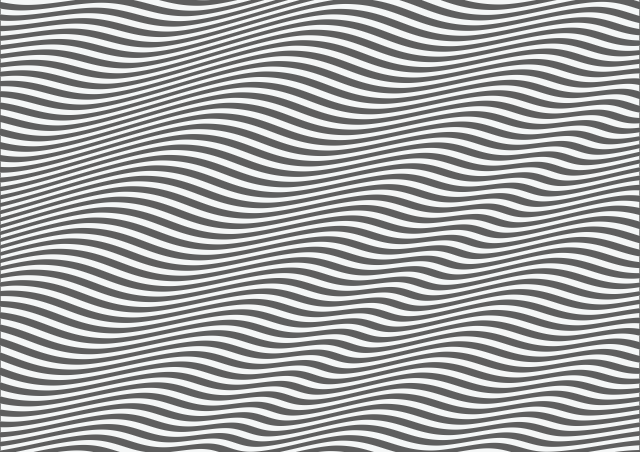
A WebGL 2 fragment shader for this pattern:

```glsl
#version 300 es
precision highp float;

uniform vec2 u_resolution;
out vec4 outColor;

const vec3 INK = vec3(0.37);
const vec3 PAPER = vec3(0.96, 0.97, 0.97);

const float STRIPE_PERIOD = 0.0163; // in canvas widths
const float INK_SHARE = 0.53;
const float SWELL_SHEAR = 1.17;     // leftward drift of the swell per unit down
const float FRAME_WIDTH = 0.0011;

// Alternating troughs and crests of the swell: position, downward offset
const int TURNS = 15;
const vec2 SWELL[TURNS] = vec2[TURNS](
    vec2(-0.06, 0.0), vec2(0.052, 0.012), vec2(0.163, 0.0),
    vec2(0.319, 0.021), vec2(0.547, -0.047), vec2(0.788, -0.005),
    vec2(0.944, -0.034), vec2(1.074, -0.014), vec2(1.135, -0.020),
    vec2(1.217, -0.007), vec2(1.341, -0.033), vec2(1.497, -0.009),
    vec2(1.582, -0.021), vec2(1.680, -0.007), vec2(1.823, -0.026));

// Joins successive turning points with smooth level-ended ramps
float swellOffset(float along) {
    float offset = SWELL[0].y;
    for (int i = 1; i < TURNS; i++) {
        float ramp = smoothstep(SWELL[i - 1].x, SWELL[i].x, along);
        offset += (SWELL[i].y - SWELL[i - 1].y) * ramp;
    }
    return offset;
}

// Stripe count from the top; integers are the centres of inked stripes
float stripePhase(vec2 p, float period, float shear) {
    return (p.y - swellOffset(p.x + shear * p.y)) / period;
}

// Antialiased coverage of the inside of a signed distance
float coverage(float dist, float pixel) {
    return clamp(0.5 - dist / pixel, 0.0, 1.0);
}

float stripeInk(float phase, float share, float pixel) {
    float fromCentre = abs(fract(phase + 0.5) - 0.5);
    return coverage(fromCentre - 0.5 * share, pixel);
}

void main() {
    // Canvas widths, measured downward from the top edge
    vec2 p = vec2(gl_FragCoord.x, u_resolution.y - gl_FragCoord.y) / u_resolution.x;
    float pixel = 1.0 / u_resolution.x;

    // Flowing stripes
    float phase = stripePhase(p, STRIPE_PERIOD, SWELL_SHEAR);
    float phasePixel = length(vec2(dFdx(phase), dFdy(phase)));
    float ink = stripeInk(phase, INK_SHARE, phasePixel);

    // Hairline at the left and right sides
    float sideDistance = min(p.x, 1.0 - p.x);
    ink = max(ink, coverage(sideDistance - FRAME_WIDTH, pixel));

    outColor = vec4(mix(PAPER, INK, ink), 1.0);
}
```
